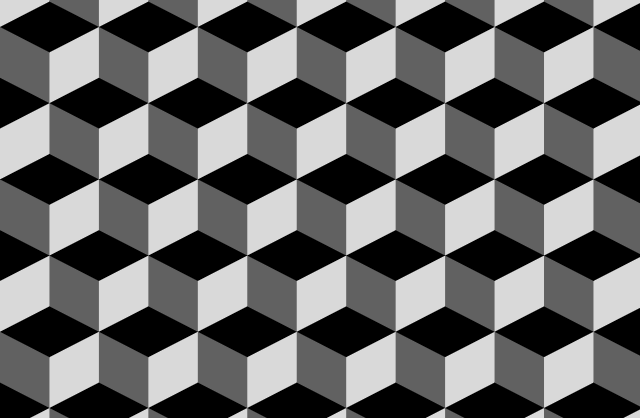
Reproduce this pattern procedurally as a WebGL 2 fragment shader.

```glsl
#version 300 es
precision highp float;

uniform vec2 u_resolution;
out vec4 fragColor;

// Coverage of an edge, from its signed distance in canvas heights
float coverage(float distanceInside) {
    return clamp(0.5 + distanceInside * u_resolution.y, 0.0, 1.0);
}

void main() {
    vec2 cell = vec2(0.23663, 0.1823);
    vec2 grid = (gl_FragCoord.xy / u_resolution.y - vec2(0.0, 0.024)) / cell;

    // Every other row of cubes is shifted by half a cube
    float row = ceil(grid.y);
    float across = fract(grid.x + 0.5 * mod(row, 2.0) + 0.5) - 0.5;
    float down = row - grid.y;
    float slant = 2.0 * abs(across);

    // Top faces: lower half of this row's rhombus, upper half of the next
    float topEdge = max((1.0 - slant) / 3.0 - down, slant / 3.0 - (1.0 - down));
    float top = coverage(topEdge * cell.y * 0.89);

    // Side faces: left and right of the upright cube edges
    float sideEdge = sign(across) * (0.25 - abs(abs(across) - 0.25));
    float right = coverage(sideEdge * cell.x);

    vec3 leftColor = vec3(0.38);
    vec3 rightColor = vec3(0.85);
    vec3 topColor = vec3(0.0);
    vec3 color = mix(mix(leftColor, rightColor, right), topColor, top);
    fragColor = vec4(color, 1.0);
}
```
